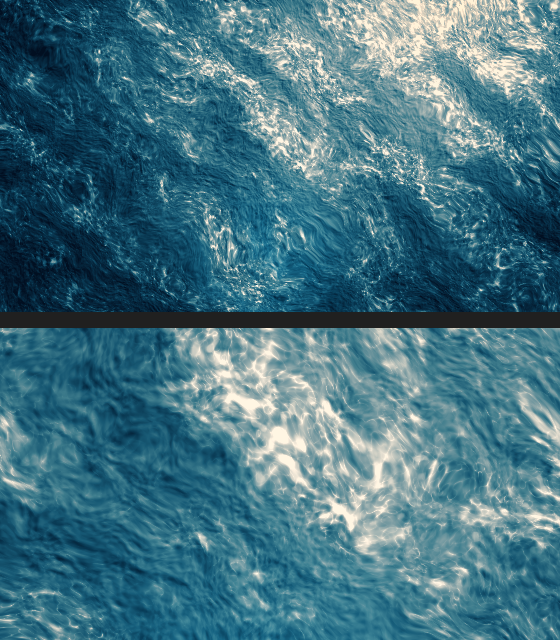
Top, the full canvas; bottom, a detail of the centre.
Write a Shadertoy shader that draws this texture.

```glsl
const vec3 WATER[7] = vec3[7](
    vec3(0.005, 0.06, 0.13), vec3(0.03, 0.21, 0.31), vec3(0.09, 0.345, 0.45),
    vec3(0.25, 0.49, 0.55), vec3(0.50, 0.62, 0.64), vec3(0.76, 0.79, 0.77),
    vec3(1.00, 0.97, 0.92));
const float TONE[7] = float[7](0.05, 0.23, 0.38, 0.54, 0.72, 0.94, 1.30);

const vec3 SUN_TINT = vec3(1.06, 0.98, 0.91);
const vec3 DEEP_GLOW = vec3(0.00, 0.10, 0.13);
const vec2 SUN_POS = vec2(1.50, 1.05);
const vec2 GLOW_POS = vec2(0.86, 0.14);
const vec2 SUN_DIR = vec2(0.64, 0.77);
const vec2 CREST_DIR = vec2(0.75, -0.66);
const float CREST_SPACING = 0.20;
const float CREST_PHASE = 1.03;
const float FOAM_SCALE = 11.0;
const float FOAM_STRENGTH = 1.05;
const float RIPPLE_SCALE = 9.0;
const float RELIEF_STEP = 0.005;
const float RELIEF_STRENGTH = 1.35;
const float SWELL_STRENGTH = 0.30;

// Integer hash giving a random vector in [-1, 1]
vec2 hashGradient(vec2 cell) {
    uvec2 h = uvec2(ivec2(cell)) * uvec2(1597u, 3571u) + uvec2(911u, 277u);
    h = h * 1664525u + 1013904223u;
    h.x += h.y * 1664525u;
    h.y += h.x * 1664525u;
    h ^= h >> 16u;
    h.x += h.y * 1664525u;
    h.y += h.x * 1664525u;
    h ^= h >> 16u;
    return vec2(h & 65535u) / 32767.5 - 1.0;
}

float corner(vec2 cell, vec2 f, vec2 offset) {
    return dot(hashGradient(cell + offset), f - offset);
}

// Gradient noise, roughly in [-1, 1]
float noise(vec2 p) {
    vec2 cell = floor(p), f = p - cell;
    vec2 u = f * f * f * (f * (f * 6.0 - 15.0) + 10.0);
    float low = mix(corner(cell, f, vec2(0, 0)), corner(cell, f, vec2(1, 0)), u.x);
    float high = mix(corner(cell, f, vec2(0, 1)), corner(cell, f, vec2(1, 1)), u.x);
    return 2.0 * mix(low, high, u.y);
}

float fbm(vec2 p, float gain) {
    float sum = 0.0, amp = 0.5;
    for (int i = 0; i < 5; i++) {
        sum += amp * noise(p);
        p = mat2(1.8, 0.87, -0.87, 1.8) * p + 5.3;
        amp *= gain;
    }
    return sum;
}

// Ripple height with sharp creased tops
float rippleHeight(vec2 p) {
    float sum = 0.0, amp = 0.5;
    for (int i = 0; i < 5; i++) {
        sum -= amp * abs(noise(p));
        p = mat2(1.95, 0.45, -0.45, 1.95) * p + 5.3;
        amp *= 0.65;
    }
    return sum;
}

// Thin bright threads; finer ones gather on the coarser ones
float foamWeb(vec2 p) {
    float sum = 0.0, amp = 0.45, previous = 0.6;
    for (int i = 0; i < 5; i++) {
        float ridge = pow(max(0.0, 1.0 - abs(noise(p))), 7.0);
        sum += amp * ridge * (0.3 + previous);
        previous = ridge;
        p = mat2(1.9, 0.62, -0.62, 1.9) * p + 3.7;
        amp *= 0.92;
    }
    return sum;
}

float blob(vec2 p, vec2 centre, vec2 radius) {
    vec2 d = (p - centre) / radius;
    return exp(-dot(d, d));
}

vec3 waterColor(float tone) {
    vec3 color = WATER[0];
    for (int i = 1; i < 7; i++) {
        float k = clamp((tone - TONE[i - 1]) / (TONE[i] - TONE[i - 1]), 0.0, 1.0);
        color = mix(color, WATER[i], k);
    }
    return color;
}

void mainImage(out vec4 fragColor, in vec2 fragCoord) {
    vec2 p = fragCoord / iResolution.y;
    p.x += 0.5 * (1.79 - iResolution.x / iResolution.y);

    // Broad light: sunlit centre, glare at the top right, dark corners
    float sun = blob(p, SUN_POS, vec2(0.44, 0.32));
    float glow = blob(p, GLOW_POS, vec2(0.22, 0.24));
    float light = 0.05 + 0.50 * blob(p, vec2(1.12, 0.72), vec2(0.78, 0.52))
                + 0.24 * sun + 0.20 * glow;

    // Coordinates along and across the wave crests, bent by the swell
    vec2 across = vec2(-CREST_DIR.y, CREST_DIR.x);
    vec2 bend = vec2(noise(p * 4.0 + 11.0), noise(p * 4.0 + 37.0));
    vec2 fine = vec2(noise(p * 17.0 + 5.0), noise(p * 17.0 + 71.0));
    vec2 w = p + 0.05 * bend + 0.010 * fine;
    vec2 q = vec2(dot(w, CREST_DIR), dot(w, across));

    float swell = fbm(q * vec2(2.2, 4.5) + 3.0, 0.55);
    float stripe = 0.5 + 0.5 * cos(6.2832 * (q.y - CREST_PHASE) / CREST_SPACING);
    float patches = fbm(q * vec2(3.0, 5.5) + 23.0, 0.68);
    float crest = smoothstep(0.10, 1.10, 0.50 * stripe + 1.0 * patches + 0.28 + 0.35 * sun);

    // Small ripples shaded from the sun side
    vec2 ripple = vec2(0.7, 1.0) * RIPPLE_SCALE;
    vec2 e = RELIEF_STEP * vec2(dot(SUN_DIR, CREST_DIR), dot(SUN_DIR, across));
    float relief = rippleHeight(q * ripple) - rippleHeight((q + e) * ripple);

    // Foam broken into grains, and scattered glitter
    float grain = smoothstep(-0.35, 0.55, noise(q * vec2(60.0, 95.0) + 13.0));
    float foam = foamWeb(q * vec2(0.65, 1.0) * FOAM_SCALE + 9.0) * (0.45 + 1.1 * grain);
    float sparkle = smoothstep(0.35, 0.8, noise(q * vec2(75.0, 110.0)));

    float tone = light + (0.3 + light) * (SWELL_STRENGTH * swell + RELIEF_STRENGTH * relief);
    tone += (0.10 + crest) * (0.08 + FOAM_STRENGTH * foam) * (0.25 + 1.2 * light);
    tone += 0.45 * sparkle * (0.15 + crest) * light;

    vec3 color = waterColor(tone) + DEEP_GLOW * glow * (1.0 - crest);
    float warmth = smoothstep(0.65, 1.05, tone) * (0.35 + 0.65 * sun);
    color *= mix(vec3(1.0), SUN_TINT, warmth);
    fragColor = vec4(clamp(color, 0.0, 1.0), 1.0);
}
```
